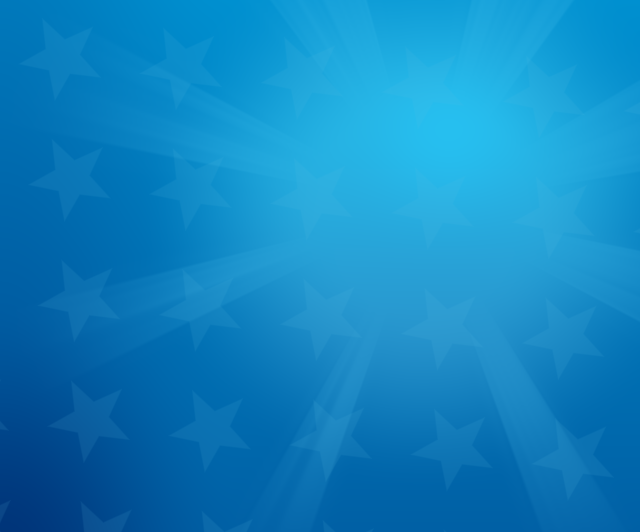
Reproduce this background procedurally as a Shadertoy shader.

```glsl
#define GLOW_CENTER vec2(0.797, 0.610)
#define HOT_SPOT vec2(0.844, 0.742)
#define GLOW_INNER 0.18
#define GLOW_OUTER 0.54
#define BEAM_SPACING 45.0
#define BEAM_START 23.0
#define BEAM_STRENGTH 0.25
#define STAR_ORIGIN vec2(0.1164, 0.892)
#define STAR_STEPS mat2(0.2275, -0.0177, 0.0181, -0.2270)
#define STAR_RADIUS 0.082
#define STAR_TILT 0.466
#define STAR_STRENGTH 0.115

float hash(float n) {
    return fract(sin(n * 127.1) * 43758.5453);
}

float noise(float x) {
    float i = floor(x);
    return mix(hash(i), hash(i + 1.0), smoothstep(0.0, 1.0, x - i));
}

// One near the low end, zero past the high end
float fade(float low, float high, float x) {
    return 1.0 - smoothstep(low, high, x);
}

// Signed distance to a five-pointed star with one tip up
float starDistance(vec2 p, float radius, float innerRatio) {
    const vec2 k1 = vec2(0.809017, -0.587785);
    const vec2 k2 = vec2(-k1.x, k1.y);
    p.x = abs(p.x);
    p -= 2.0 * max(dot(k1, p), 0.0) * k1;
    p -= 2.0 * max(dot(k2, p), 0.0) * k2;
    p.x = abs(p.x);
    p.y -= radius;
    vec2 side = innerRatio * vec2(-k1.y, k1.x) - vec2(0.0, 1.0);
    float h = clamp(dot(p, side) / dot(side, side), 0.0, radius);
    return length(p - side * h) * sign(p.y * side.x - p.x * side.y);
}

// Blue gradient, darker to the left and in the lower corner
vec3 backdrop(vec2 p) {
    vec3 color = mix(vec3(0.0, 0.375, 0.645), vec3(0.0, 0.565, 0.815), p.y);
    color -= vec3(0.0, 0.09, 0.08) * fade(0.0, 0.45, p.x);
    color -= vec3(0.0, 0.08, 0.09) * fade(0.0, 0.45, length(p));
    return color;
}

// Streaked beams of uneven width around the glow
float beams(vec2 q) {
    float angle = mod(degrees(atan(q.y, q.x)), 360.0);
    float index = round((angle - BEAM_START) / BEAM_SPACING);
    float phase = radians(index * 45.0);
    float offset = -3.84 * cos(2.0 * phase - 0.67);
    float halfWidth = 8.25 + 3.2 * cos(phase - 0.785);
    float delta = angle - BEAM_START - index * BEAM_SPACING - offset;
    float seed = mod(index, 8.0) * 17.3 + 40.0;
    float streak = 0.6 * noise(delta * 0.33 + seed) + 0.4 * noise(delta * 0.9 + seed);
    float core = fade(halfWidth - 0.4, halfWidth + 0.4, abs(delta));
    float fringe = fade(halfWidth, halfWidth * 1.8, abs(delta));
    float reach = fade(0.25, 0.85, length(q));
    return (core * (0.5 + 0.5 * streak) + 0.25 * fringe * streak) * reach;
}

// Tilted stars on a slanted lattice, from the top row down
float stars(vec2 p, float pixel) {
    vec2 cell = round(inverse(STAR_STEPS) * (p - STAR_ORIGIN));
    cell.y = max(cell.y, 0.0);
    vec2 q = p - STAR_ORIGIN - STAR_STEPS * cell;
    float c = cos(STAR_TILT), s = sin(STAR_TILT);
    q = vec2(c * q.x + s * q.y, c * q.y - s * q.x);
    return fade(-pixel, pixel, starDistance(q, STAR_RADIUS, 0.42));
}

void mainImage(out vec4 fragColor, in vec2 fragCoord) {
    vec2 p = fragCoord / iResolution.y;
    vec2 q = p - GLOW_CENTER;
    vec3 color = backdrop(p);

    // Beams lie under the glow
    color = mix(color, vec3(0.36, 0.80, 0.96), BEAM_STRENGTH * beams(q));

    // Wide glow with a small hot spot
    vec3 glowColor = mix(vec3(0.16, 0.58, 0.80), vec3(0.15, 0.70, 0.89),
                         smoothstep(0.28, 0.78, p.y));
    color = mix(color, glowColor, fade(GLOW_INNER, GLOW_OUTER, length(q)));
    vec2 hot = p - HOT_SPOT;
    color += vec3(0.0, 0.05, 0.05) * exp(-dot(hot, hot) / 0.02);

    // Pale stars
    color = mix(color, vec3(0.36, 0.74, 0.88), STAR_STRENGTH * stars(p, 1.0 / iResolution.y));
    fragColor = vec4(color, 1.0);
}
```
